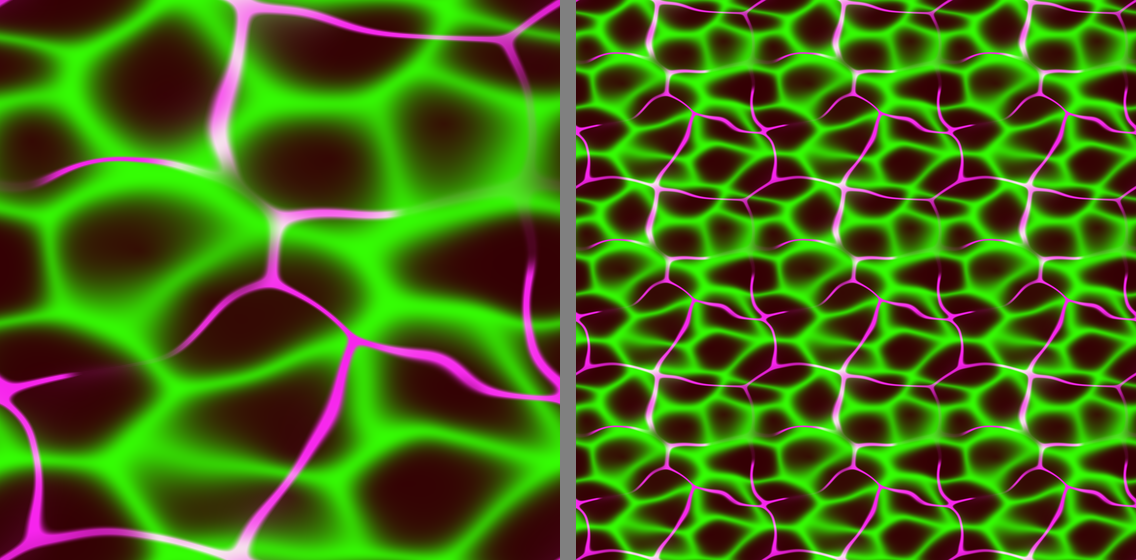
Left: one tile. Right: repeated 3 by 3.
Reproduce this texture procedurally as a Shadertoy shader.

```glsl
// Glowing green cell walls on dark maroon, crossed by thin magenta fibres.
// Walls and fibres are ridges of two wrapped, smoothly warped Voronoi nets;
// wrapped value noise varies their strength. Everything tiles on the canvas.

const vec3 MAROON = vec3(0.205, 0.0, 0.0);
const float FIBRE_RED = 0.97;
const float FIBRE_BLUE = 0.93;

vec2 hash2(vec2 p, float seed) {
    vec2 k = vec2(dot(p, vec2(127.1, 311.7)), dot(p, vec2(269.5, 183.3)));
    return fract(sin(k + seed * 17.3) * 43758.5);
}

// Value noise that repeats after a whole number of lattice steps.
vec2 wrapNoise(vec2 uv, vec2 period, float seed) {
    vec2 p = uv * period;
    vec2 i = floor(p);
    vec2 f = p - i;
    f = f * f * f * (f * (f * 6.0 - 15.0) + 10.0);
    vec2 a = hash2(mod(i, period), seed);
    vec2 b = hash2(mod(i + vec2(1.0, 0.0), period), seed);
    vec2 c = hash2(mod(i + vec2(0.0, 1.0), period), seed);
    vec2 d = hash2(mod(i + vec2(1.0, 1.0), period), seed);
    return mix(mix(a, b, f.x), mix(c, d, f.x), f.y);
}

vec2 warp(vec2 uv, vec2 period, float amount, float seed) {
    return uv + amount * (wrapNoise(uv, period, seed) - 0.5);
}

// Distance from p to the jittered seed point of a neighbouring lattice cell.
float seedDistance(vec2 p, vec2 cell, vec2 count, float jitter, float seed) {
    vec2 offset = 0.5 + jitter * (hash2(mod(cell, count), seed) - 0.5);
    return length(cell + offset - p);
}

// Rounded ridge: about 0.8 on a cell border, more at junctions, 0 inside.
float cellRidge(vec2 uv, vec2 count, float jitter, float width, float seed) {
    vec2 p = uv * count;
    vec2 base = floor(p);
    float nearest = 10.0;
    for (int y = -2; y <= 2; y++)
    for (int x = -2; x <= 2; x++) {
        vec2 cell = base + vec2(x, y);
        nearest = min(nearest, seedDistance(p, cell, count, jitter, seed));
    }
    float sum = 0.0;
    float peak = 0.0;
    for (int y = -2; y <= 2; y++)
    for (int x = -2; x <= 2; x++) {
        vec2 cell = base + vec2(x, y);
        float d = seedDistance(p, cell, count, jitter, seed);
        float e = exp((nearest - d) / width);
        sum += e;
        peak += pow(e, 6.0);
    }
    return max(sum / pow(peak, 1.0 / 6.0) - 1.0, 0.0);
}

void mainImage(out vec4 fragColor, in vec2 fragCoord) {
    vec2 uv = fragCoord / iResolution.xy;

    // Soft green walls, wider and brighter where the noise is high
    vec2 wallUv = warp(uv, vec2(5.0), 0.06, 1.0);
    vec2 swell = wrapNoise(uv, vec2(4.0), 3.0);
    float wallWidth = mix(0.095, 0.18, swell.y);
    float wall = cellRidge(wallUv, vec2(3.0, 5.0), 0.95, wallWidth, 2.0);
    float wallGain = mix(1.2, 3.0, swell.x);
    float green = 1.0 - exp(-wallGain * pow(wall, 1.15));

    // Thin fibres of changing width and strength
    vec2 fibreUv = warp(uv, vec2(4.0, 5.0), 0.15, 4.0);
    vec2 vary = wrapNoise(uv, vec2(5.0), 5.0);
    vec2 net = vec2(2.0, 3.0);
    float fibreWidth = mix(0.023, 0.045, vary.x);
    float ridge = cellRidge(fibreUv, net, 0.75, fibreWidth, 6.0);
    float strength = mix(0.12, 1.0, smoothstep(0.22, 0.48, vary.y));
    float fibre = strength * smoothstep(0.12, 0.6, ridge);

    // Faint purple haze beside some fibres
    float halo = cellRidge(fibreUv, net, 0.75, 0.11, 6.0);
    float patches = smoothstep(0.5, 0.85, wrapNoise(uv, vec2(4.0), 7.0).x);
    float haze = 0.28 * patches * min(halo, 1.0) * (1.0 - green);

    // Fibres whiten where they run over bright walls
    float whiteness = green * smoothstep(0.1, 0.65, vary.x);
    float fibreGreen = mix(0.14, 0.95, whiteness);
    float magenta = max(fibre, haze);
    vec3 color = MAROON + vec3(0.0, green, 0.015);
    vec3 fibreColor = vec3(FIBRE_RED, fibreGreen, FIBRE_BLUE);
    fragColor = vec4(mix(color, fibreColor, magenta), 1.0);
}
```
